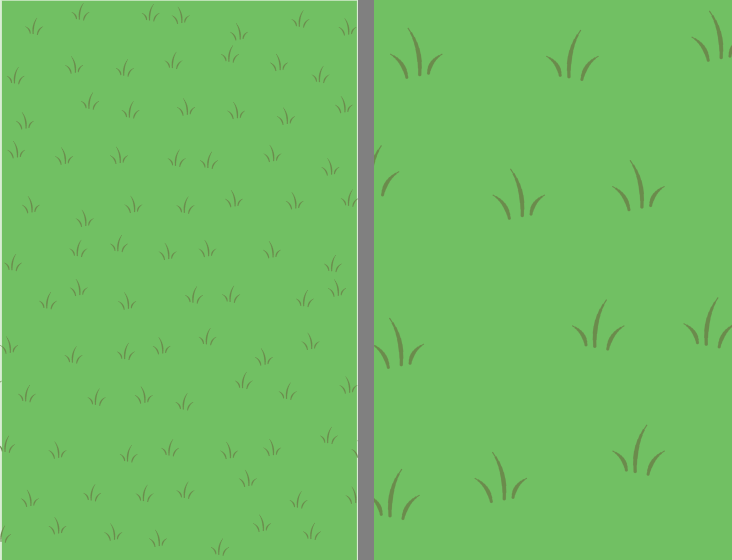
Left: the whole. Right: its middle third, enlarged.
Give the GLSL for this texture, as a Shadertoy shader.

```glsl
// A flat green lawn dotted with small three-bladed grass tufts.
// Tufts sit on a staggered, jittered grid and are mirrored at random;
// each blade is a tapered quadratic curve. A thin pale rim frames the lawn.

const vec3 LAWN = vec3(0.443, 0.753, 0.388);
const vec3 BLADE = vec3(0.420, 0.545, 0.300);
const vec3 RIM = vec3(0.850, 0.930, 0.830);

const vec2 CELL = vec2(0.0915, 0.0833);  // grid spacing, in canvas heights
const float TUFT_SIZE = 0.0275;          // height of the tall blade
const int SEGMENTS = 8;

float hash(vec2 p) {
    return fract(sin(dot(p, vec2(127.1, 311.7))) * 43758.5453);
}

vec2 bezier(vec2 a, vec2 b, vec2 c, float t) {
    return mix(mix(a, b, t), mix(b, c, t), t);
}

float segmentDistance(vec2 p, vec2 a, vec2 b) {
    vec2 ab = b - a;
    float h = clamp(dot(p - a, ab) / dot(ab, ab), 0.0, 1.0);
    return length(p - a - ab * h);
}

// Signed distance to a curved blade, widest below its middle
float bladeDistance(vec2 p, vec2 root, vec2 bend, vec2 tip, float halfWidth) {
    float d = 10.0;
    vec2 from = root;
    for (int i = 0; i < SEGMENTS; i++) {
        float t = (float(i) + 0.5) / float(SEGMENTS);
        vec2 to = bezier(root, bend, tip, float(i + 1) / float(SEGMENTS));
        float taper = mix(0.55, 1.0, smoothstep(0.0, 0.4, t)) * pow(1.0 - t, 0.6);
        d = min(d, segmentDistance(p, from, to) - halfWidth * taper);
        from = to;
    }
    return d;
}

// One tall leaning blade between two short ones that droop outwards
float tuftDistance(vec2 p) {
    float tall = bladeDistance(p, vec2(0.0, 0.0), vec2(0.03, 0.6), vec2(-0.25, 1.0), 0.064);
    float left = bladeDistance(p, vec2(-0.28, -0.06), vec2(-0.34, 0.28), vec2(-0.63, 0.44), 0.058);
    float right = bladeDistance(p, vec2(0.19, 0.03), vec2(0.22, 0.30), vec2(0.48, 0.44), 0.058);
    return min(tall, min(left, right));
}

// Root of the tuft belonging to a grid cell
vec2 tuftPosition(vec2 cell) {
    float stagger = mod(cell.y, 2.0) < 0.5 ? 0.27 : 0.73;
    vec2 jitter = vec2(hash(cell), hash(cell + 37.3)) - 0.5;
    return (cell + vec2(stagger, 0.4) + jitter * vec2(0.5, 0.6)) * CELL;
}

// Coverage of all tufts near a point
float tuftCoverage(vec2 p, float pixel) {
    vec2 home = floor(p / CELL);
    float d = 10.0;
    for (int y = -1; y <= 1; y++) {
        for (int x = -1; x <= 1; x++) {
            vec2 cell = home + vec2(x, y);
            vec2 q = (p - tuftPosition(cell)) / TUFT_SIZE;
            if (dot(q, q) > 2.0) continue;
            q.x *= hash(cell + 71.9) < 0.5 ? -1.0 : 1.0;
            d = min(d, tuftDistance(q));
        }
    }
    float soft = 0.7 * pixel / TUFT_SIZE;
    return 1.0 - smoothstep(-soft, soft, d);
}

// Coverage of the rim: left, right and top edges only
float rimCoverage(vec2 p, float aspect, float pixel) {
    float inside = min(p.x - 0.0034, min(aspect - 0.0020 - p.x, 1.0 - 0.0013 - p.y));
    return 1.0 - clamp(inside / pixel + 0.5, 0.0, 1.0);
}

void mainImage(out vec4 fragColor, in vec2 fragCoord) {
    float pixel = 1.0 / iResolution.y;
    vec2 p = fragCoord * pixel;
    float aspect = iResolution.x * pixel;

    vec3 color = mix(LAWN, RIM, rimCoverage(p, aspect, pixel));
    color = mix(color, BLADE, tuftCoverage(p, pixel));
    fragColor = vec4(color, 1.0);
}
```
